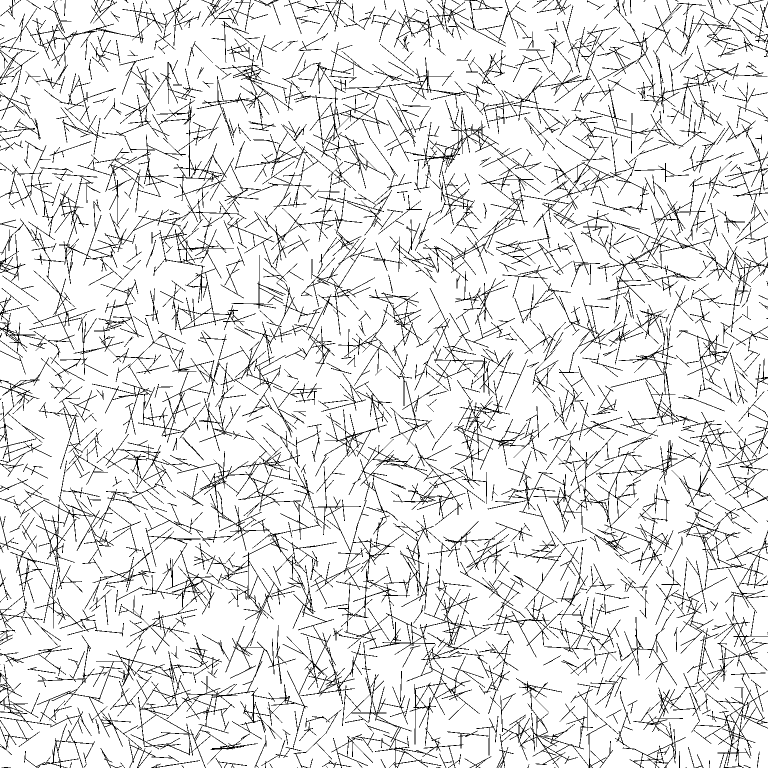
Reproduce this pattern procedurally as a three.js fragment shader.

```glsl
varying vec2 vUv;

const vec3 PAPER = vec3(1.0);
const vec3 INK = vec3(0.0);
const float CELLS = 16.0;
const int PAIRS_PER_CELL = 9;
const float LINE_WIDTH = 1.0 / 1024.0;
const float TAU = 6.2831853;

vec4 hash4(vec3 p) {
  vec4 q = fract(p.xyzx * vec4(0.1031, 0.1030, 0.0973, 0.1099));
  q += dot(q, q.wzxy + 33.33);
  return fract((q.xxyz + q.yzzw) * q.zywx);
}

vec2 direction(float turn) {
  return vec2(cos(turn * TAU), sin(turn * TAU));
}

// Ink of one straight stroke at four sample points; diagonals are slightly thinner
vec4 stroke(vec4 x, vec4 y, vec2 centre, vec2 dir, float halfLength, float width) {
  vec4 dx = x - centre.x;
  vec4 dy = y - centre.y;
  vec4 along = abs(dx * dir.x + dy * dir.y);
  vec4 across = abs(dx * dir.y - dy * dir.x);
  float halfWidth = 0.5 * width * max(abs(dir.x), abs(dir.y));
  return step(along, vec4(halfLength)) * step(across, vec4(halfWidth));
}

// A long stroke with a shorter one growing from a point on it
vec4 strokePair(vec4 x, vec4 y, vec2 cell, float index) {
  vec4 place = hash4(vec3(cell, index * 7.0 + 3.0));
  vec4 shape = hash4(vec3(cell + 57.0, index * 11.0 + 29.0));

  vec2 centre = (cell + place.xy) / CELLS;
  vec2 stemDir = direction(place.z);
  float stemLength = mix(0.012, 0.072, place.w * place.w);

  vec2 branchDir = direction(shape.x);
  float branchLength = mix(0.008, 0.040, shape.y);
  vec2 root = centre + stemDir * stemLength * 0.6 * (shape.z - 0.5);
  vec2 branchCentre = root + branchDir * branchLength * 0.5;

  vec4 stem = stroke(x, y, centre, stemDir, stemLength * 0.5, LINE_WIDTH);
  vec4 branch = stroke(x, y, branchCentre, branchDir, branchLength * 0.5, LINE_WIDTH);
  return max(stem, branch);
}

// Strokes from the surrounding cells, averaged over the four samples
float inkCoverage(vec2 p, vec2 footprint) {
  vec4 x = p.x + footprint.x * vec4(-0.25, 0.25, -0.25, 0.25);
  vec4 y = p.y + footprint.y * vec4(-0.25, -0.25, 0.25, 0.25);
  vec2 home = floor(p * CELLS);
  vec4 ink = vec4(0.0);
  for (int j = -1; j <= 1; j++) {
    for (int i = -1; i <= 1; i++) {
      vec2 cell = home + vec2(float(i), float(j));
      for (int k = 0; k < PAIRS_PER_CELL; k++) {
        ink = max(ink, strokePair(x, y, cell, float(k)));
      }
    }
  }
  return dot(ink, vec4(0.25));
}

void main() {
  float coverage = inkCoverage(vUv, fwidth(vUv));
  gl_FragColor = vec4(mix(PAPER, INK, coverage), 1.0);
}
```
